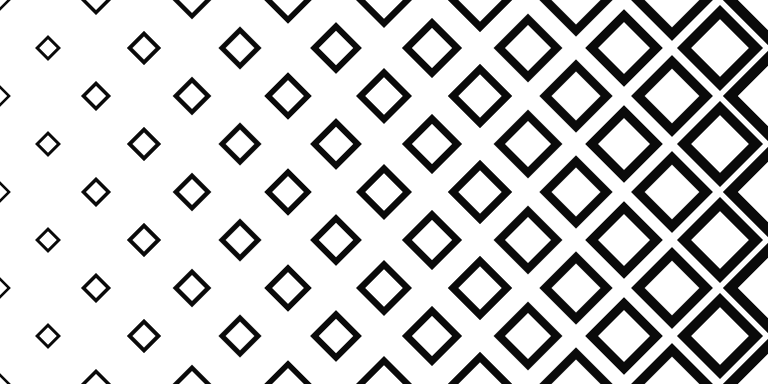
This pattern is drawn by a Shadertoy shader. Its source:

```glsl
const float ROWS = 8.0;            // lattice steps over the canvas height
const float FIRST_RADIUS = 0.225;  // half diagonal at the left edge, in steps
const float RADIUS_GROWTH = 0.0448; // added half diagonal per column
const float HOLE_RATIO = 0.67;     // inner half diagonal over the outer one
const vec3 PAPER = vec3(1.0);
const vec3 INK = vec3(0.04);

// Nearest point of the staggered lattice, where column + row is even
vec2 nearestCenter(vec2 p) {
    vec2 diagonal = floor(0.5 * vec2(p.x + p.y, p.x - p.y) + 0.5);
    return vec2(diagonal.x + diagonal.y, diagonal.x - diagonal.y);
}

// Signed distance to a diamond with the given half diagonal
float diamond(vec2 p, float radius) {
    return (abs(p.x) + abs(p.y) - radius) * inversesqrt(2.0);
}

void mainImage(out vec4 fragColor, in vec2 fragCoord) {
    float pixel = ROWS / iResolution.y;
    vec2 p = fragCoord * pixel;

    // Diamonds grow with each column to the right
    vec2 center = nearestCenter(p);
    float radius = FIRST_RADIUS + RADIUS_GROWTH * center.x;

    // Cut the hole out of the solid diamond
    float outer = diamond(p - center, radius);
    float inner = diamond(p - center, radius * HOLE_RATIO);
    float frame = max(outer, -inner);

    float coverage = clamp(0.5 - frame / pixel, 0.0, 1.0);
    fragColor = vec4(mix(PAPER, INK, coverage), 1.0);
}
```
